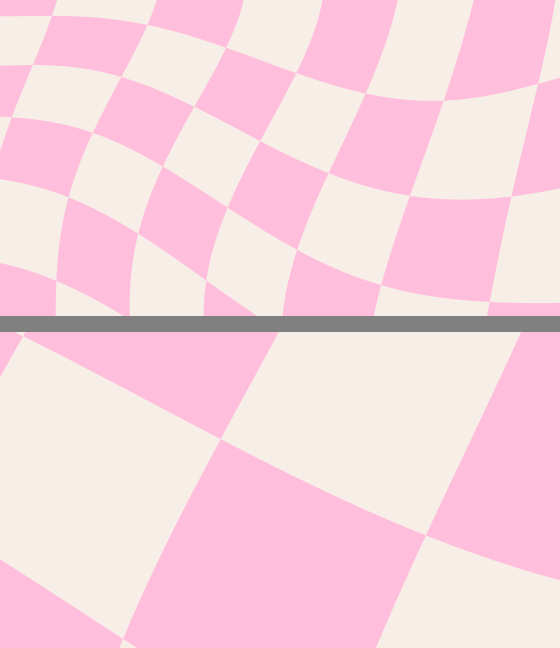
Top, the full canvas; bottom, a detail of the centre.
Reproduce this pattern procedurally as a Shadertoy shader.

```glsl
// A warped two-colour checkerboard: seven leaning column curves cross five wavy row curves.
// Each curve is a polynomial in its index and in the position along it; the tile
// colour is the product of the signs of the smoothed distances to all the curves.

const vec3 PINK = vec3(1.0, 0.749, 0.863);
const vec3 CREAM = vec3(0.969, 0.933, 0.910);

// base + c.x t + c.y t^2 + c.z t^3 + c.w t^4
float quartic(float base, vec4 c, float t) {
    return base + t * (c.x + t * (c.y + t * (c.z + t * c.w)));
}

// Horizontal position of column n (-3 to 3) at height y
float columnX(float n, float y) {
    float centre = quartic(-0.3642, vec4(0.5210, 0.0519, -0.0363, -0.0036), y);
    float spacing = quartic(1.0644, vec4(-0.0097, -0.0438, 0.0031, 0.0044), y);
    float spread = quartic(-0.0006, vec4(-0.0413, 0.0023, 0.0070, -0.0003), y);
    float skew = quartic(0.0042, vec4(-0.0001, 0.0034, -0.0002, -0.0004), y);
    float flare = quartic(0.0013, vec4(0.00147, -0.0003, -0.00044, 0.00003), y);
    return quartic(centre, vec4(spacing, spread, skew, flare), n);
}

// Height of row m (-2 at the top to 2 at the bottom) at horizontal position x
float rowY(float m, float x) {
    float s = x * 0.5625; // -2 to 2 across a 16:9 canvas
    float centre = quartic(-1.0407, vec4(-0.9919, 0.2425, 0.1006, -0.0365), s);
    float spacing = quartic(-1.1444, vec4(-0.1162, 0.0584, -0.0200, -0.0111), s);
    float spread = quartic(-0.0084, vec4(0.0382, -0.0322, -0.0068, 0.0054), s);
    float skew = quartic(0.0083, vec4(-0.0025, -0.0088, 0.0019, 0.0010), s);
    // Fine ripple that vanishes at s = -2, -1, 0, 1 and 2
    float strength = 0.0102 - 0.0023 * m + s * (0.0014 * m * m - 0.0056);
    float ripple = strength * s * (s * s - 1.0) * (s * s - 4.0);
    return quartic(centre, vec4(spacing, spread, skew, 0.0), m) - ripple;
}

// Sign of a field, blended over one pixel around its zero line
float softSign(float d) {
    float pixel = max(length(vec2(dFdx(d), dFdy(d))), 1e-6);
    return clamp(2.0 * d / pixel, -1.0, 1.0);
}

void mainImage(out vec4 fragColor, in vec2 fragCoord) {
    // Centred units: the canvas is four units high
    vec2 p = 4.0 * (fragCoord - 0.5 * iResolution.xy) / iResolution.y;

    // Every crossed curve flips the tile colour
    float parity = 1.0;
    for (int n = -3; n <= 3; n++) parity *= softSign(p.x - columnX(float(n), p.y));
    for (int m = -2; m <= 2; m++) parity *= softSign(p.y - rowY(float(m), p.x));

    fragColor = vec4(mix(PINK, CREAM, 0.5 + 0.5 * parity), 1.0);
}
```
